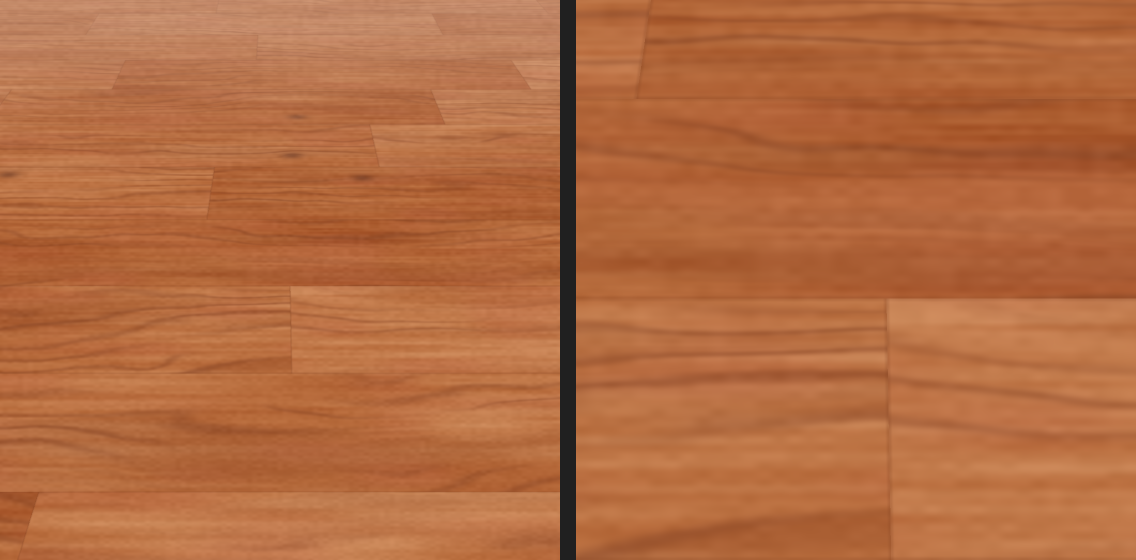
Left: the whole. Right: its middle third, enlarged.
Write a Shadertoy shader that draws this texture.

```glsl
const float HORIZON = 1.497;      // height of the vanishing line
const float ROWS_PER_DEPTH = 7.54;
const float PLANK_LENGTH = 1.14;

// Per row, far to near: joint position, tone of even and odd planks
const vec3 ROWS[11] = vec3[11](
    vec3(-0.22, 0.4, 0.2), vec3(-0.62, 0.5, -0.3), vec3(-0.07, 0.2, 0.0),
    vec3(-0.457, -0.4, 0.5), vec3(0.41, 0.5, -0.4), vec3(0.223, 0.5, 0.2),
    vec3(-0.147, -0.5, 0.3), vec3(0.57, 0.1, -0.6), vec3(0.018, 0.7, 0.1),
    vec3(0.57, 0.1, 0.0), vec3(-0.313, 0.4, -0.5));

float hash(vec2 p) {
    return fract(sin(dot(p, vec2(127.1, 311.7))) * 43758.5453);
}

float noise(vec2 p) {
    vec2 cell = floor(p), f = fract(p);
    f = f * f * (3.0 - 2.0 * f);
    return mix(mix(hash(cell), hash(cell + vec2(1, 0)), f.x),
               mix(hash(cell + vec2(0, 1)), hash(cell + vec2(1, 1)), f.x), f.y);
}

float fbm(vec2 p) {
    float sum = 0.0, amplitude = 0.5;
    for (int i = 0; i < 4; i++) {
        sum += amplitude * noise(p);
        p = p * 2.03 + 17.3;
        amplitude *= 0.5;
    }
    return sum;
}

// Small dark spot drawn out along the grain; a third of the planks have one
float knotMask(vec2 p, vec2 id) {
    vec2 centre = vec2(hash(id + 3.1) - 0.5, 0.15 + 0.7 * hash(id + 7.7));
    vec2 d = (p - centre) * vec2(42.0, 15.0);
    return step(0.66, hash(id + 5.3)) * exp(-dot(d, d));
}

// Growth rings cut lengthwise: x is their darkness, y that of broad streaks
vec2 grain(vec2 p, vec2 seed, float knot) {
    float warp = fbm(vec2(p.x * 2.2, p.y * 1.3) + seed);
    float rings = p.y * 6.0 + warp * 5.0 + knot * 0.6;
    float line = pow(0.5 + 0.5 * sin(6.2832 * rings), 4.0);
    float strength = smoothstep(0.25, 0.75, noise(p * vec2(3.0, 4.0) + seed * 1.7));
    float streak = smoothstep(0.4, 0.7, fbm(vec2(p.x * 1.6, p.y * 6.0 + warp * 3.0) + seed * 2.3));
    return vec2(line * strength, streak);
}

// Thin threads at two scales, about -0.5 to 0.5
float fibres(vec2 p, vec2 seed) {
    return 0.6 * noise(vec2(p.x * 4.0, p.y * 15.0) + seed)
         + 0.4 * noise(vec2(p.x * 9.0, p.y * 34.0) + seed * 1.3) - 0.5;
}

vec3 plankColor(vec2 p, vec2 id, float tone) {
    const vec3 DARK = vec3(0.660, 0.345, 0.170);
    const vec3 MID = vec3(0.722, 0.425, 0.238);
    const vec3 LIGHT = vec3(0.785, 0.515, 0.330);
    const vec3 GRAIN = vec3(0.520, 0.260, 0.140);
    const vec3 KNOT = vec3(0.380, 0.190, 0.120);
    const vec3 BLUSH = vec3(0.740, 0.400, 0.270);

    vec2 seed = 40.0 * vec2(hash(id), hash(id + 11.0));
    float knot = knotMask(p, id);
    vec2 marks = grain(p, seed, knot);
    float cloud = fbm(p * vec2(3.0, 2.5) + seed) - 0.45;

    tone += cloud * 2.0 + fibres(p, seed) * 1.5;
    vec3 color = mix(MID, tone > 0.0 ? LIGHT : DARK, min(abs(tone), 1.25));
    color = mix(color, BLUSH, 0.3 * smoothstep(0.4, 0.9, noise(p * vec2(7.0, 5.0) + seed * 3.1)));
    color = mix(color, GRAIN, 0.36 * marks.x + 0.2 * marks.y);
    return mix(color, KNOT, 0.55 * knot);
}

float seamMask(float distanceToSeam, float halfWidth) {
    return 1.0 - smoothstep(0.2 * halfWidth, 1.8 * halfWidth, distanceToSeam);
}

vec3 floorColor(vec2 uv) {
    const vec3 SEAM = vec3(0.520, 0.270, 0.140);
    const vec3 HAZE = vec3(0.805, 0.630, 0.540);

    // Ground plane in perspective
    float depth = 1.0 / (HORIZON - uv.y);
    float x = (uv.x - 0.5) * depth;
    float row = 15.48 - ROWS_PER_DEPTH * depth;
    int index = clamp(int(floor(row)), 0, 10);
    vec3 rowStyle = ROWS[index];

    // Plank within the row
    float along = (x - rowStyle.x) / PLANK_LENGTH;
    vec2 id = vec2(floor(along), float(index));
    vec2 p = vec2((fract(along) - 0.5) * PLANK_LENGTH, fract(row));
    float tone = mod(id.x, 2.0) < 0.5 ? rowStyle.y : rowStyle.z;
    vec3 color = plankColor(p, id, tone);

    // Seams, measured on the canvas
    float rowGap = min(p.y, 1.0 - p.y) / (ROWS_PER_DEPTH * depth * depth);
    float jointGap = (0.5 * PLANK_LENGTH - abs(p.x)) / depth;
    color = mix(color, SEAM, 0.2 * seamMask(rowGap, 0.0014));
    color = mix(color, SEAM, 0.25 * seamMask(jointGap, 0.0014));

    // Pale reflected light in the distance
    color = mix(color, HAZE, 0.55 * smoothstep(1.1, 2.0, depth));

    // Fine mottling of the surface
    return color + 0.035 * (noise(uv * vec2(110.0, 190.0)) - 0.5);
}

void mainImage(out vec4 fragColor, in vec2 fragCoord) {
    // Four samples per pixel
    vec3 color = vec3(0.0);
    for (int i = 0; i < 4; i++) {
        vec2 offset = vec2(i % 2, i / 2) * 0.5 - 0.25;
        color += floorColor((fragCoord + offset) / iResolution.xy);
    }
    fragColor = vec4(color / 4.0, 1.0);
}
```
